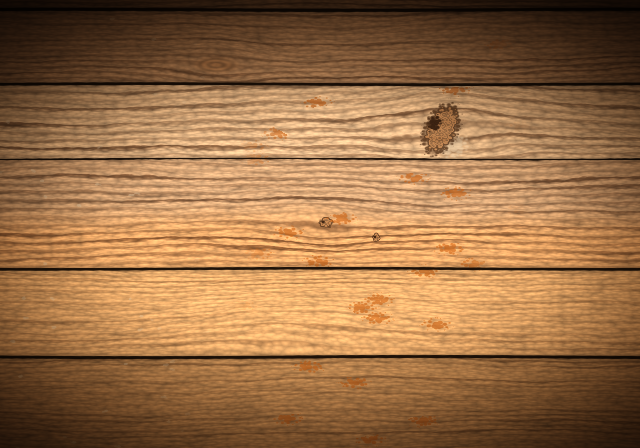
A WebGL 2 fragment shader for this texture:

```glsl
#version 300 es
precision highp float;

uniform vec2 u_resolution;
out vec4 fragColor;

const int SEAMS = 5;
const float SEAM_Y[5] = float[](0.203, 0.400, 0.645, 0.812, 0.978);
const float SEAM_WIDTH[5] = float[](0.0034, 0.0030, 0.0018, 0.0032, 0.0038);
const float RING_COUNT[6] = float[](85.0, 72.0, 58.0, 56.0, 78.0, 80.0);
const vec3 PLANK_COLOR[6] = vec3[](
    vec3(0.74, 0.53, 0.32), vec3(0.91, 0.67, 0.42), vec3(0.83, 0.64, 0.46),
    vec3(0.91, 0.73, 0.54), vec3(0.74, 0.55, 0.38), vec3(0.56, 0.40, 0.26));
const float RING_DEPTH[6] = float[](0.30, 0.26, 0.50, 0.54, 0.42, 0.40);
const vec3 HONEY = vec3(0.92, 0.66, 0.41);
const vec3 RUST = vec3(0.74, 0.36, 0.08);
const vec3 KNOT_WOOD = vec3(0.76, 0.51, 0.30);
const vec3 BARK = vec3(0.20, 0.11, 0.05);
const vec3 GAP = vec3(0.09, 0.05, 0.02);
const vec3 CHALK = vec3(0.93, 0.84, 0.70);

float hash(vec2 p) {
    return fract(sin(dot(p, vec2(127.1, 311.7))) * 43758.545);
}

// Cellular noise: distance to the nearest point, and that cell's random id.
vec2 cellular(vec2 p) {
    vec2 cell = floor(p);
    vec2 nearest = vec2(9.0, 0.0);
    for (int j = -1; j <= 1; j++)
    for (int i = -1; i <= 1; i++) {
        vec2 c = cell + vec2(i, j);
        vec2 point = c + vec2(hash(c), hash(c + 37.0));
        float d = distance(p, point);
        if (d < nearest.x) nearest = vec2(d, hash(c + 71.0));
    }
    return nearest;
}

// Layered sines that let the grain drift along a plank.
float drift(vec2 p, float seed) {
    return 0.006 * sin(p.x * 4.1 + seed * 2.3 + p.y * 9.0)
         + 0.003 * sin(p.x * 9.7 + seed * 5.1 - p.y * 21.0)
         + 0.001 * sin(p.x * 31.0 + seed + p.y * 60.0);
}

// Offset that pushes grain lines away from a knot.
float bulge(vec2 p, vec2 center, vec2 radius, float strength) {
    vec2 d = p - center;
    vec2 q = d / radius;
    return -d.y * strength * exp(-dot(q, q));
}

// Dark latewood edge of each ring, uneven from ring to ring.
float rings(float v, float x) {
    float f = fract(v);
    float id = floor(v);
    float edge = smoothstep(0.25, 0.78, f) * (1.0 - smoothstep(0.82, 1.0, f));
    float fade = 0.75 + 0.25 * sin(x * (3.0 + 4.0 * hash(vec2(id, 5.0))) + id * 2.4);
    return edge * fade * mix(0.35, 1.15, hash(vec2(id, 2.0)));
}

float ellipseRadius(vec2 p, vec2 center, vec2 radius, float angle) {
    float c = cos(angle), s = sin(angle);
    return length(mat2(c, -s, s, c) * (p - center) / radius);
}

vec3 addKnot(vec3 color, vec2 p, vec2 center, vec2 radius, float angle, float rough) {
    float r = ellipseRadius(p, center, radius, angle) + rough * 0.5;
    float body = 1.0 - smoothstep(0.85, 1.1, r);
    float ring = 0.84 + 0.16 * sin(r * 20.0);
    color = mix(color, KNOT_WOOD * ring, body * 0.85);
    float rim = smoothstep(0.72, 0.95, r) * (1.0 - smoothstep(0.95, 1.2, r));
    color = mix(color, BARK, rim * 0.55);
    vec2 pith = center + radius * vec2(-0.45, 0.22);
    float core = ellipseRadius(p, pith, radius * vec2(0.38, 0.32), angle) + rough;
    return mix(color, BARK, 0.9 * (1.0 - smoothstep(0.6, 1.15, core)));
}

void main() {
    vec2 p = gl_FragCoord.xy / u_resolution.y;
    vec2 uv = gl_FragCoord.xy / u_resolution;

    // Plank under this point
    int plank = 0;
    for (int i = 0; i < SEAMS; i++) plank += int(step(SEAM_Y[i], p.y));
    float seed = float(plank);
    vec2 q = p + vec2(seed * 7.3, seed * 0.37);

    // Grain bent around the knots
    float y = p.y + drift(p, seed);
    if (plank == 3) y += bulge(p, vec2(0.99, 0.710), vec2(0.16, 0.10), 0.62);
    if (plank == 2) y += bulge(p, vec2(0.73, 0.502), vec2(0.12, 0.05), 0.55);
    if (plank == 4) y += bulge(p, vec2(0.48, 0.852), vec2(0.11, 0.05), 0.60);
    if (plank == 1) y += 0.035 * exp(-pow((p.x - 0.68) * 2.8, 2.0)) * sin(p.y * 16.0);
    float fine = cellular(vec2(q.x * 45.0, (y + seed) * 190.0)).x - 0.5;
    float coarse = cellular(vec2(q.x * 9.0, (y + seed) * 75.0)).x - 0.5;
    float rough = cellular(q * vec2(95.0, 130.0)).x - 0.5;

    // Wood tone
    vec3 color = PLANK_COLOR[plank];
    if (plank == 2) color = mix(color, HONEY, 1.0 - smoothstep(0.47, 0.55, y));
    float line = rings(y * RING_COUNT[plank] + coarse * 0.35 + fine * 0.2, p.x);
    color *= mix(vec3(1.0), vec3(0.40, 0.31, 0.24), line * RING_DEPTH[plank] * 1.35);
    color *= 1.0 - 0.28 * fine - 0.20 * coarse - 0.10 * rough;

    // Knots
    if (plank == 3) {
        float tail = ellipseRadius(p, vec2(1.012, 0.672), vec2(0.034, 0.022), 0.4);
        color = mix(color, CHALK, 0.5 * (1.0 - smoothstep(0.4, 1.1, tail + rough)));
        color = addKnot(color, p, vec2(0.985, 0.712), vec2(0.033, 0.054), -0.45, rough);
    }
    color = addKnot(color, p, vec2(0.728, 0.503), vec2(0.014, 0.011), 0.0, rough);
    color = addKnot(color, p, vec2(0.840, 0.470), vec2(0.008, 0.009), 0.0, rough);
    float faint = ellipseRadius(p, vec2(0.483, 0.855), vec2(0.055, 0.020), 0.0);
    color = mix(color, KNOT_WOOD * (0.9 + 0.2 * sin(faint * 16.0)), 0.5 * (1.0 - smoothstep(0.5, 1.1, faint)));

    // Rust stains and pale chips
    vec2 stain = cellular(p * vec2(11.0, 26.0) + 3.0);
    float middle = smoothstep(0.5, 0.65, p.x) * (1.0 - smoothstep(1.0, 1.2, p.x));
    float rust = step(0.86, stain.y) * middle * (1.0 - smoothstep(0.10, 0.30, stain.x + rough * 0.5));
    color = mix(color, RUST, rust * 0.65);
    vec2 chip = cellular(q * vec2(32.0, 60.0));
    float chalk = step(0.93, chip.y) * (1.0 - smoothstep(0.06, 0.22, chip.x + rough * 0.3));
    color = mix(color, CHALK, chalk * 0.4 * (1.0 - smoothstep(0.2, 0.6, p.x)));

    // Gaps between planks, with a soft shadow
    for (int i = 0; i < SEAMS; i++) {
        float d = abs(p.y - SEAM_Y[i] + 0.0012 * sin(p.x * 5.0 + float(i)) + fine * 0.001);
        float w = SEAM_WIDTH[i];
        color *= 1.0 - 0.40 * exp(-d / (w * 1.6));
        color = mix(color, GAP, 0.95 * (1.0 - smoothstep(w * 0.5, w * 1.4, d)));
    }

    // Darkened borders, warmer as they fade
    float r = length((uv - vec2(0.5, 0.46)) * vec2(1.0, 1.22));
    float light = mix(1.06, 0.10, smoothstep(0.22, 0.84, r));
    color *= pow(vec3(light), vec3(0.92, 1.05, 1.22));
    fragColor = vec4(clamp(color, 0.0, 1.0), 1.0);
}
```
